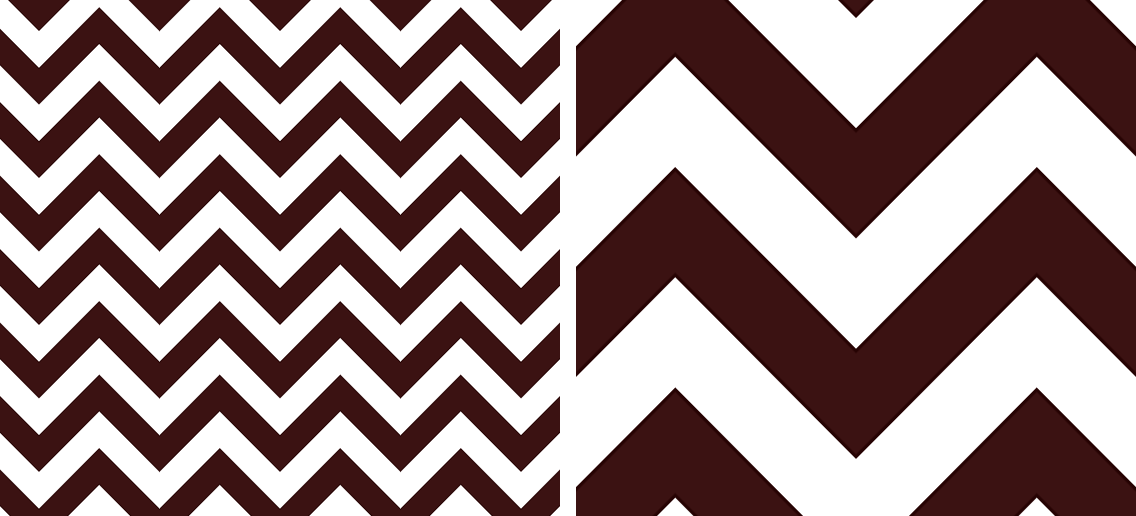
Left: the whole. Right: its middle third, enlarged.
A WebGL 1 fragment shader for this pattern:

```glsl
precision highp float;

// Bold chevron stripes: dark maroon zigzags on white, equally wide.
// A triangle wave shifts each column, then a vertical repeat cuts the bands;
// the signed distance to the band edge gives smooth edges and a thin dark rim.

uniform vec2 u_resolution;

// Lengths are fractions of the canvas width, measured from the top left.
const float ZIGZAG_PERIOD = 0.2152;   // valley to valley
const float BAND_PERIOD   = 0.1312;   // stripe to stripe, vertically
const float BAND_FILL     = 0.5;      // dark share of each repeat
const float SLOPE         = 1.005;    // rise over run of the arms
const float VALLEY_X      = 0.5;      // a valley lies on the centre line
const float VALLEY_TOP    = 0.1211;   // upper edge of a band at its valley
const float RIM_START     = 0.0012;   // inner rim fades out between these
const float RIM_END       = 0.0026;

const vec3 PAPER  = vec3(1.0);
const vec3 MAROON = vec3(0.232, 0.070, 0.070);
const vec3 RIM    = vec3(0.150, 0.010, 0.010);

// Distance from x to the nearest valley line
float triangleWave(float x) {
  return abs(fract((x - VALLEY_X) / ZIGZAG_PERIOD + 0.5) - 0.5) * ZIGZAG_PERIOD;
}

// Signed distance to the band edge, positive inside the dark band
float bandDistance(vec2 p) {
  float upperEdge = VALLEY_TOP - SLOPE * triangleWave(p.x);
  float phase = (p.y - upperEdge) / BAND_PERIOD - 0.5 * BAND_FILL;
  float fromCentre = abs(fract(phase + 0.5) - 0.5);
  float vertical = (0.5 * BAND_FILL - fromCentre) * BAND_PERIOD;
  return vertical / sqrt(1.0 + SLOPE * SLOPE);
}

void main() {
  float pixel = 1.0 / u_resolution.x;
  vec2 p = vec2(gl_FragCoord.x, u_resolution.y - gl_FragCoord.y) * pixel;

  float d = bandDistance(p);
  float coverage = clamp(d / pixel + 0.5, 0.0, 1.0);

  // Slightly darker ink along the edges
  vec3 ink = mix(RIM, MAROON, smoothstep(RIM_START, RIM_END, d));

  gl_FragColor = vec4(mix(PAPER, ink, coverage), 1.0);
}
```
